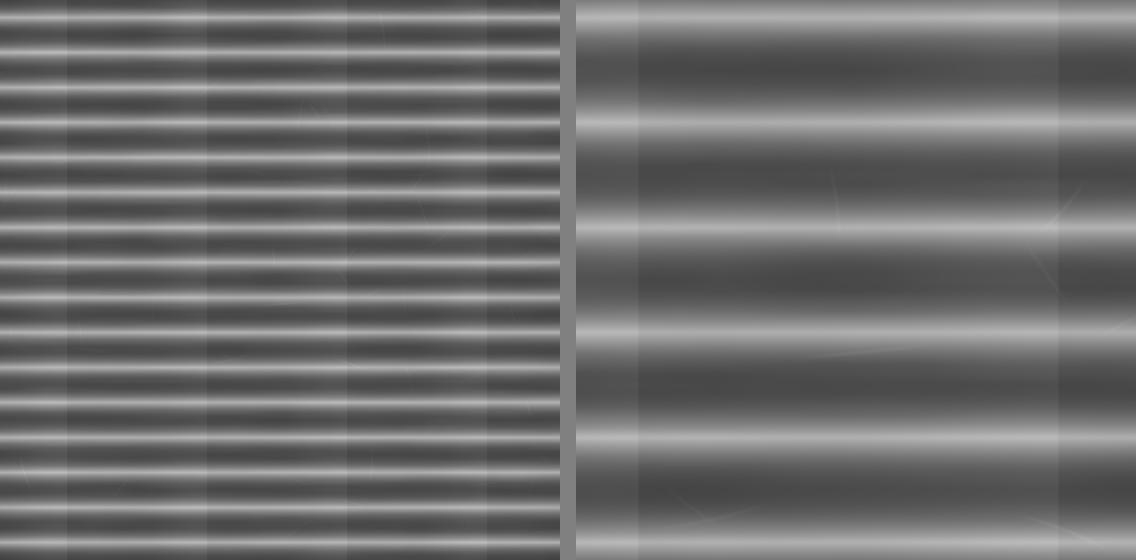
Left: the whole. Right: its middle third, enlarged.
A Shadertoy shader for this pattern:

```glsl
#define RIDGES 16.0
#define SHEETS 4.0
#define SHEET_OFFSET 0.121
#define VALLEY_GREY 0.292
#define CREST_GAIN 0.425
#define FALLOFF 2.15
#define OVERLAP_LIGHT 0.035
#define SMUDGE 0.035
#define STREAK 0.022
#define SCRATCHES 70
#define SCRATCH_LIGHT 0.026
#define SCRATCH_WIDTH 0.0013

float hash(vec2 p) {
    return fract(sin(dot(p, vec2(127.1, 311.7))) * 43758.5453);
}

// Value noise that wraps after a whole number of cells
float wrapNoise(vec2 uv, vec2 cells) {
    vec2 p = uv * cells;
    vec2 i = floor(p);
    vec2 f = fract(p);
    f = f * f * (3.0 - 2.0 * f);
    vec2 a = mod(i, cells);
    vec2 b = mod(i + 1.0, cells);
    return mix(mix(hash(a), hash(vec2(b.x, a.y)), f.x),
               mix(hash(vec2(a.x, b.y)), hash(b), f.x), f.y);
}

float wrapFbm(vec2 uv, vec2 cells) {
    float sum = 0.0;
    float gain = 0.5;
    for (int i = 0; i < 4; i++) {
        sum += gain * wrapNoise(uv, cells);
        cells *= 2.0;
        gain *= 0.5;
    }
    return sum / 0.9375;
}

// Narrow crest falling smoothly into a broad dark valley
float corrugation(float y) {
    float d = abs(fract(y * RIDGES) - 0.5);
    d = sqrt(d * d + 0.0002);
    return pow(max(1.0 - 2.0 * d, 0.0), FALLOFF);
}

// Each sheet brightens towards its right edge, then steps down at the lap
float sheetTone(float x, float pixel) {
    float s = fract((x - SHEET_OFFSET) * SHEETS);
    float lap = smoothstep(1.0 - 1.5 * pixel * SHEETS, 1.0, s);
    return OVERLAP_LIGHT * (smoothstep(0.45, 1.0, s) * (1.0 - lap) - 0.25);
}

// Faint, slightly bowed scratches scattered across the wrapped canvas
float scratches(vec2 uv, float pixel) {
    float sum = 0.0;
    float width = max(SCRATCH_WIDTH, pixel);
    for (int i = 0; i < SCRATCHES; i++) {
        float id = float(i);
        vec2 center = vec2(hash(vec2(id, 1.3)), hash(vec2(id, 2.7)));
        float angle = 6.2832 * hash(vec2(id, 4.1));
        float halfLength = mix(0.012, 0.05, hash(vec2(id, 5.9)));
        float bow = 6.0 * (hash(vec2(id, 7.3)) - 0.5);
        vec2 d = fract(uv - center + 0.5) - 0.5;
        vec2 axis = vec2(cos(angle), sin(angle));
        float along = dot(d, axis);
        float across = dot(d, vec2(-axis.y, axis.x)) - bow * along * along;
        float line = 1.0 - smoothstep(0.0, 1.5 * width, abs(across));
        float fade = 1.0 - smoothstep(0.3, 1.0, abs(along) / halfLength);
        sum += line * fade * hash(vec2(id, 9.1));
    }
    return min(sum, 1.0);
}

void mainImage(out vec4 fragColor, in vec2 fragCoord) {
    vec2 uv = fragCoord / iResolution.xy;
    float pixel = 1.0 / iResolution.y;

    // Corrugated metal and lapped sheets
    float grey = VALLEY_GREY + CREST_GAIN * corrugation(uv.y);
    grey += sheetTone(uv.x, pixel);

    // Smudges, rolling streaks and scratches
    grey += SMUDGE * (wrapFbm(uv, vec2(12.0, 20.0)) - 0.5);
    grey += STREAK * (wrapNoise(uv, vec2(10.0, 160.0)) - 0.5);
    grey += SCRATCH_LIGHT * scratches(uv, pixel);

    fragColor = vec4(vec3(clamp(grey, 0.0, 1.0)), 1.0);
}
```
